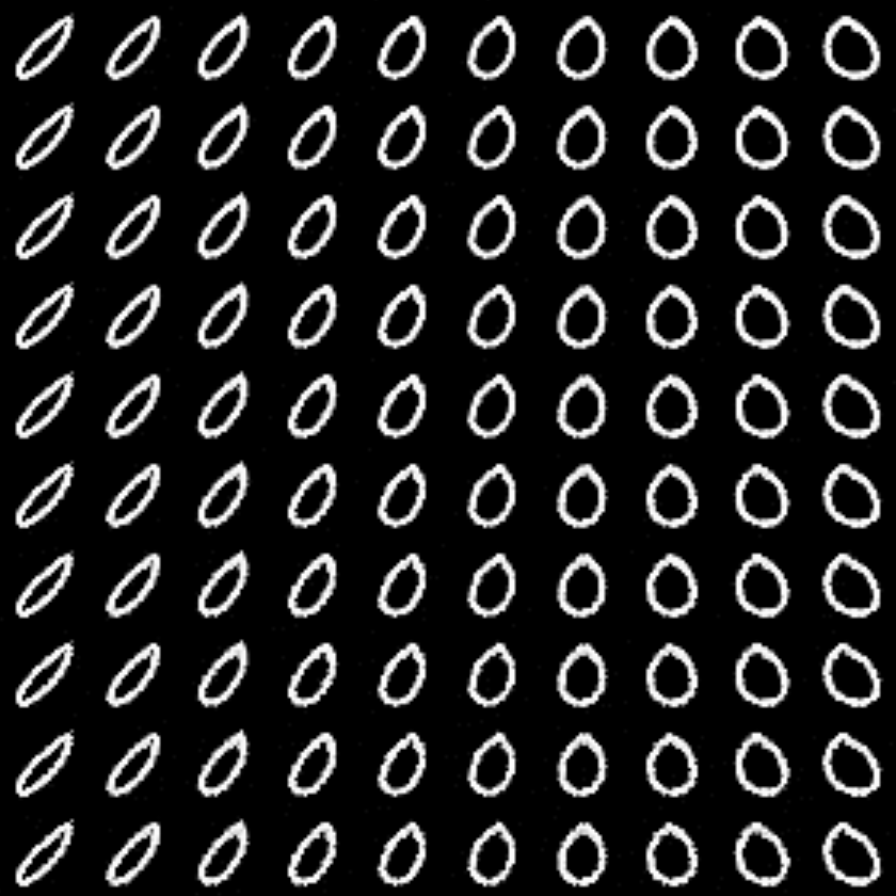
Reproduce this pattern procedurally as a Shadertoy shader.

```glsl
float hash(vec2 p) {
    return fract(sin(dot(p, vec2(127.1, 311.7))) * 43758.5453);
}

// Sheared egg with a small peak; morph.x runs rightwards, morph.y downwards
float eggField(vec2 p, vec2 morph) {
    p.y += 0.05;
    float lean = mix(0.8, -0.18, morph.x) - 0.12 * morph.x * morph.y;
    vec2 q = vec2((p.x - lean * p.y) / mix(0.14, 0.265, morph.x), p.y / 0.295);
    q.x /= 1.0 - 0.15 * q.y;
    float peak = 0.1 * exp(-12.0 * q.x * q.x) * smoothstep(0.0, 0.6, q.y);
    return length(q) - 1.0 - peak;
}

// Approximate distance to the outline, negative inside
float eggDistance(vec2 p, vec2 morph) {
    vec2 e = vec2(0.008, 0.0);
    float f = eggField(p, morph);
    vec2 slope = vec2(eggField(p + e.xy, morph) - eggField(p - e.xy, morph),
                      eggField(p + e.yx, morph) - eggField(p - e.yx, morph)) / (2.0 * e.x);
    return f / max(length(slope), 1.0);
}

// Ink of one coarse grain, 28 grains to each cell side
float grainInk(vec2 grain) {
    vec2 cell = floor(grain / 28.0);
    vec2 inner = mod(grain, 28.0);
    vec2 p = (inner + 0.5) / 28.0 - 0.5;
    vec2 morph = vec2(cell.x, 9.0 - cell.y) / 9.0;

    // Roughness is mostly shared, so neighbouring rings change gradually
    float own = hash(grain + 17.0);
    float rough = mix(hash(inner), own, 0.25);
    float d = eggDistance(p, morph);
    float top = smoothstep(0.08, 0.22, p.y);
    float halfWidth = 0.039 + (rough - 0.5) * mix(0.018, 0.034, morph.y);

    // Ragged teeth hang from the inside of the crown
    if (d < 0.0) {
        float tooth = mix(hash(vec2(inner.x, 4.0)), rough, 0.4);
        halfWidth += top * tooth * (0.022 + 0.025 * morph.x + 0.025 * morph.y);
    }
    float ink = 1.0 - smoothstep(-0.014, 0.014, abs(d) - halfWidth);
    ink *= 1.0 - 0.22 * top * morph.y * own * step(d, -0.01);

    // Very faint dust on the ground
    return max(ink, 0.05 * step(0.992, own));
}

void mainImage(out vec4 fragColor, in vec2 fragCoord) {
    vec2 g = fragCoord / iResolution.xy * 280.0 - 0.5;
    vec2 base = floor(g);
    vec2 blend = fract(g);

    // Bilinear smoothing between grains
    float ink = 0.0;
    for (int i = 0; i < 4; i++) {
        vec2 corner = vec2(i % 2, i / 2);
        vec2 weight = mix(1.0 - blend, blend, corner);
        ink += grainInk(base + corner) * weight.x * weight.y;
    }
    fragColor = vec4(vec3(0.985 * ink), 1.0);
}
```
